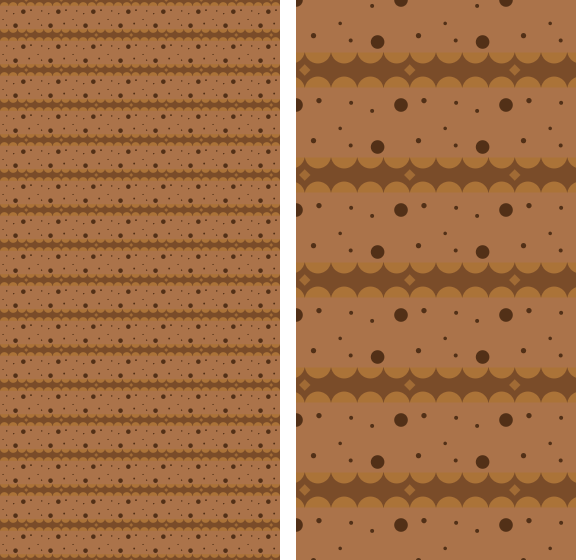
Left, the full canvas; right, a detail of the centre.
Write a Shadertoy shader that draws this pattern.

```glsl
// Rows of biscuit strips with scalloped golden rims over a dark brown ground.
// One square tile repeats on a grid; rims are a mirrored row of discs tucked
// behind a flat strip, with crumbs and a small diamond placed inside each tile.

const float ROWS = 16.0;         // tiles down the canvas
const float TILE = 48.0;         // units along one tile side
const float SCALLOP_STEP = 12.0; // distance between scallop centres
const float SCALLOP_RADIUS = 6.0;
const float SCALLOP_CENTRE = 9.0; // from the middle of the dark band
const float STRIP_EDGE = 8.0;     // where the flat strip begins
const vec2 DIAMOND_POS = vec2(36.0, 0.0);
const float DIAMOND_SIZE = 2.6;

const vec3 GROUND = vec3(0.48, 0.30, 0.16);
const vec3 RIM = vec3(0.67, 0.45, 0.22);
const vec3 STRIP = vec3(0.67, 0.45, 0.29);
const vec3 CRUMB = vec3(0.32, 0.19, 0.09);

// Crumbs in tile units: x, y from the top, radius
const int CRUMB_COUNT = 8;
const vec3 CRUMBS[CRUMB_COUNT] = vec3[](
    vec3(32.0, 16.0, 3.1), vec3(21.3, 35.2, 3.1),
    vec3(42.5, 14.0, 1.2), vec3(40.0, 32.3, 1.2),
    vec3(9.2, 15.0, 0.9), vec3(18.8, 18.7, 0.9),
    vec3(4.2, 26.7, 0.8), vec3(9.0, 34.5, 0.9));

// Shortest offset between two points on the repeating tile
vec2 wrapOffset(vec2 d) {
    return d - TILE * floor(d / TILE + 0.5);
}

float coverage(float dist, float pixel) {
    return clamp(0.5 - dist / pixel, 0.0, 1.0);
}

void mainImage(out vec4 fragColor, in vec2 fragCoord) {
    float pixel = ROWS * TILE / iResolution.y;
    vec2 pos = vec2(fragCoord.x, iResolution.y - fragCoord.y) * pixel;
    vec2 tilePos = mod(pos, TILE);
    float bandDist = min(tilePos.y, TILE - tilePos.y);

    // Diamond in the dark band
    vec2 offset = abs(wrapOffset(tilePos - DIAMOND_POS));
    float diamond = (offset.x + offset.y - DIAMOND_SIZE) * 0.7071;
    vec3 color = mix(GROUND, RIM, 0.8 * coverage(diamond, pixel));

    // Scalloped rim, then the flat strip over it
    float scallopX = mod(tilePos.x, SCALLOP_STEP) - 0.5 * SCALLOP_STEP;
    float scallop = length(vec2(scallopX, bandDist - SCALLOP_CENTRE)) - SCALLOP_RADIUS;
    color = mix(color, RIM, coverage(scallop, pixel));
    color = mix(color, STRIP, coverage(STRIP_EDGE - bandDist, pixel));

    // Crumbs
    for (int i = 0; i < CRUMB_COUNT; i++) {
        float crumb = length(wrapOffset(tilePos - CRUMBS[i].xy)) - CRUMBS[i].z;
        color = mix(color, CRUMB, coverage(crumb, pixel));
    }

    fragColor = vec4(color, 1.0);
}
```
